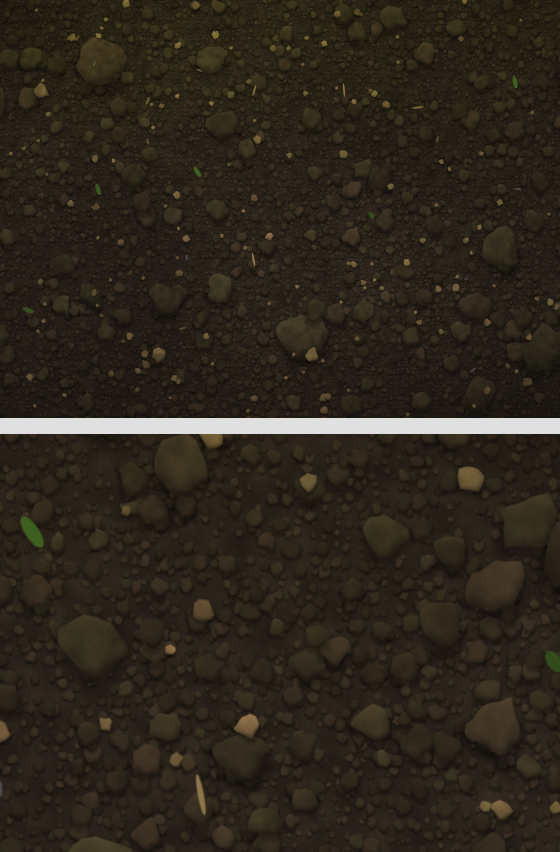
Top, the full canvas; bottom, a detail of the centre.
Give the GLSL for this texture, as a Shadertoy shader.

```glsl
const float TAU = 6.28319;
const vec3 SOIL = vec3(0.138, 0.112, 0.087);
const vec3 CRUMB = vec3(0.163, 0.134, 0.101);
const vec3 CLOD = vec3(0.182, 0.155, 0.111);
const vec3 PALE = vec3(0.40, 0.33, 0.22);
const vec3 STRAW = vec3(0.46, 0.38, 0.24);
const vec3 SLATE = vec3(0.34, 0.36, 0.36);
const vec3 LEAF = vec3(0.20, 0.32, 0.11);
const vec3 MOSS_TINT = vec3(1.10, 1.13, 0.90);

vec2 hash2(vec2 p) {
    vec3 h = fract(vec3(p.xyx) * vec3(0.1031, 0.1030, 0.0973));
    h += dot(h, h.yzx + 33.33);
    return fract((h.xx + h.yz) * h.zy);
}

float noise(vec2 p) {
    vec2 i = floor(p), f = fract(p);
    f = f * f * (3.0 - 2.0 * f);
    float low = mix(hash2(i).x, hash2(i + vec2(1, 0)).x, f.x);
    float high = mix(hash2(i + vec2(0, 1)).x, hash2(i + vec2(1, 1)).x, f.x);
    return mix(low, high, f.y);
}

float fbm(vec2 p) {
    float sum = 0.0, weight = 0.53;
    for (int i = 0; i < 4; i++) {
        sum += weight * noise(p);
        p = mat2(1.6, 1.2, -1.2, 1.6) * p + 7.3;
        weight *= 0.5;
    }
    return sum;
}

vec2 direction(float angle) {
    return vec2(cos(angle), sin(angle));
}

// Rounded irregular polygon: random half planes blended with a disc
float stoneDistance(vec2 d, float radius, vec2 seed) {
    float facets = -1.0;
    for (int k = 0; k < 7; k++) {
        vec2 h = hash2(seed * 91.0 + float(k) * 3.7);
        float angle = TAU * (float(k) + 0.7 * h.x) / 7.0;
        facets = max(facets, dot(d, direction(angle)) - radius * mix(0.6, 1.05, h.y));
    }
    return mix(facets, length(d) - radius, 0.25);
}

// Jittered grid of stones, lit from above, each with a soft contact shadow
vec3 addStones(vec3 color, vec2 p, float cells, float share, float seed, vec3 tint, float relief) {
    vec2 q = p * cells, base = floor(q);
    float blur = cells * max(0.0011, 0.7 / iResolution.y);
    vec2 wobble = vec2(noise(q * 4.0 + seed), noise(q * 4.0 - seed + 40.0)) - 0.5;
    float grain = fbm(p * 75.0 + seed) - 0.5;
    for (int y = -1; y <= 1; y++)
    for (int x = -1; x <= 1; x++) {
        vec2 cell = base + vec2(x, y);
        vec2 place = hash2(cell + seed), kind = hash2(cell + seed + 57.3);
        float cluster = 0.3 + 1.4 * noise(cell * 0.3 + seed);
        vec2 d = q - cell - 0.5 - 0.75 * (place - 0.5);
        if (kind.x > share * cluster || dot(d, d) > 1.0) continue;

        float radius = mix(0.24, 0.54, kind.y * kind.y);
        float dist = stoneDistance(d + 0.28 * radius * wobble, radius, place);
        float shadow = 1.0 - smoothstep(-0.1, 0.32, (dist + 0.22 * d.y) / radius);
        float mask = 1.0 - smoothstep(-blur, blur, dist);
        float slope = dot(d, vec2(-0.25, 0.95)) / radius;
        float rim = smoothstep(-0.45, 0.0, dist / radius);
        float light = 1.0 + relief * (0.55 * slope * (0.4 + rim) - 0.3 * rim + 1.1 * grain);
        float tone = mix(0.86, 1.16, place.y);
        vec3 hue = mix(vec3(1.04, 0.98, 0.97), vec3(0.98, 1.04, 0.93), place.x);
        color *= 1.0 - 0.28 * shadow;
        color = mix(color, tint * hue * tone * light, mask);
    }
    return color;
}

// Blade that tapers at both ends
float bladeMask(vec2 p, vec2 axis, float size, float width) {
    float t = clamp(dot(p, axis) / size, 0.0, 1.0);
    float dist = length(p - axis * t * size) - width * 2.0 * sqrt(t * (1.0 - t));
    float blur = max(0.0012, 0.7 / iResolution.y);
    return 1.0 - smoothstep(-blur, blur, dist);
}

vec3 addBlades(vec3 color, vec2 p, vec2 extent, int count, float seed, vec3 tint, vec2 size) {
    for (int i = 0; i < count; i++) {
        vec2 spot = hash2(vec2(float(i) * 5.1, seed)), kind = hash2(vec2(seed, float(i) * 3.3));
        vec2 d = p - extent * mix(vec2(0.04), vec2(0.96), spot);
        float mask = bladeMask(d, direction(kind.x * TAU), size.x * mix(0.5, 1.1, kind.y), size.y);
        color = mix(color, tint * mix(0.7, 1.1, kind.y), mask * 0.9);
    }
    return color;
}

void mainImage(out vec4 fragColor, in vec2 fragCoord) {
    vec2 uv = fragCoord / iResolution.xy;
    vec2 extent = vec2(iResolution.x / iResolution.y, 1.0);
    vec2 p = uv * extent;

    // Soil and clods, from fine to coarse
    vec3 color = SOIL * (0.7 + 0.6 * fbm(p * 55.0));
    color = addStones(color, p, 100.0, 0.9, 11.0, CRUMB, 0.30);
    color = addStones(color, p, 58.0, 0.65, 23.0, CRUMB, 0.36);
    color = addStones(color, p, 34.0, 0.42, 37.0, mix(CRUMB, CLOD, 0.5), 0.40);
    color = addStones(color, p, 18.0, 0.28, 41.0, CLOD, 0.42);
    color = addStones(color, p, 9.0, 0.20, 58.0, CLOD, 0.45);

    // Pale pebbles and plant litter
    color = addStones(color, p, 50.0, 0.035, 67.0, PALE * 0.9, 0.40);
    color = addStones(color, p, 25.0, 0.025, 73.0, PALE * 0.85, 0.45);
    color = addBlades(color, p, extent, 9, 5.0, STRAW, vec2(0.030, 0.0024));
    color = addBlades(color, p, extent, 6, 19.0, SLATE, vec2(0.020, 0.0020));
    color = addBlades(color, p, extent, 5, 31.0, LEAF, vec2(0.028, 0.0055));

    // Olive cast toward the top, broad patches and darker corners
    float moss = smoothstep(0.45, 1.0, uv.y + 0.5 * (fbm(p * 4.0) - 0.5));
    color *= mix(vec3(1.0), MOSS_TINT, moss);
    color *= 0.93 + 0.34 * fbm(p * 3.0 + 9.0);
    color *= 1.06 - 0.55 * dot(uv - vec2(0.5, 0.58), uv - vec2(0.5, 0.58));
    fragColor = vec4(color, 1.0);
}
```
